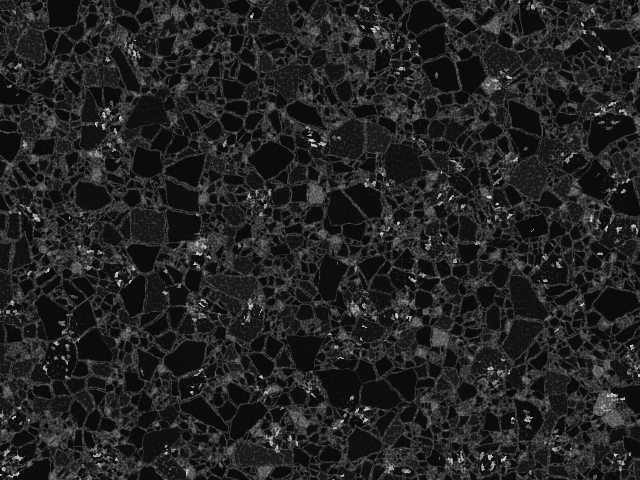
A WebGL 1 fragment shader for this texture:

```glsl
precision highp float;
// Polished dark composite stone: angular black grains of four sizes in a grey binder.
// Each size is a Voronoi layer whose chosen cells are inset to leave a binder rim;
// larger grains cover smaller ones, and pale mineral flecks gather in loose clusters.
uniform vec2 u_resolution;

const vec3 BINDER = vec3(0.230, 0.235, 0.242);
const vec3 BLACK_GRAIN = vec3(0.036, 0.042, 0.043);
const vec3 GREY_GRAIN = vec3(0.095, 0.100, 0.102);
const vec3 PALE_CHIP = vec3(0.370, 0.375, 0.380);
const vec3 FLECK = vec3(0.720, 0.730, 0.730);
const float EDGE = 0.0017; // half width of soft edges, in canvas heights

float hash(vec2 p, float seed) {
  vec3 q = fract(vec3(p.xyx) * vec3(0.1031, 0.1030, 0.0973) + seed * 0.137);
  q += dot(q, q.yzx + 33.33);
  return fract((q.x + q.y) * q.z);
}

vec2 seedPoint(vec2 cell) {
  return vec2(hash(cell, 1.0), hash(cell, 2.0)) * 0.92 + 0.04;
}

// Nearest seed: cell index in xy, vector to its seed in zw.
vec4 nearestCell(vec2 p) {
  vec2 base = floor(p);
  vec4 best = vec4(base, 8.0, 8.0);
  for (int y = -1; y <= 1; y++) {
    for (int x = -1; x <= 1; x++) {
      vec2 cell = base + vec2(float(x), float(y));
      vec2 toSeed = cell + seedPoint(cell) - p;
      if (dot(toSeed, toSeed) < dot(best.zw, best.zw)) best = vec4(cell, toSeed);
    }
  }
  return best;
}

// Distance from p to the border of the Voronoi cell that holds it.
float borderDistance(vec2 p, vec4 home) {
  float border = 8.0;
  for (int y = -2; y <= 2; y++) {
    for (int x = -2; x <= 2; x++) {
      vec2 cell = home.xy + vec2(float(x), float(y));
      vec2 toSeed = cell + seedPoint(cell) - p;
      vec2 apart = toSeed - home.zw;
      if (dot(apart, apart) > 0.00001)
        border = min(border, dot(0.5 * (toSeed + home.zw), normalize(apart)));
    }
  }
  return border;
}

// Layered sines that bend the grain outlines.
vec2 warp(vec2 p) {
  vec2 broad = sin(p.yx * vec2(31.0, 27.0) + 2.0 * sin(p * 19.0));
  vec2 fine = sin(p.yx * vec2(173.0, 191.0) + 2.0 * sin(p * 127.0));
  return p + 0.006 * broad + 0.0011 * fine;
}

// Paints one size of grain, each with its binder rim, over the colour below.
vec3 addGrains(vec3 below, vec3 binder, vec2 p, float scale, float share,
               float rim, float paleShare, float mottle) {
  vec2 q = p * scale + scale;
  vec4 home = nearestCell(q);
  float present = step(hash(home.xy, 3.0), share);
  float border = borderDistance(q, home);
  float soft = EDGE * scale;
  float inset = rim * mix(0.6, 1.5, hash(home.xy, 4.0));

  float tone = hash(home.xy, 5.0);
  vec3 grain = mix(BLACK_GRAIN, GREY_GRAIN, tone * tone * tone);
  float speckled = smoothstep(0.55, 0.95, tone);
  grain += max(mottle, 0.0) * mix(0.04, 0.32, speckled);
  float pale = step(hash(home.xy, 6.0), paleShare);
  grain = mix(grain, PALE_CHIP + 0.25 * mottle, pale);

  vec3 colour = mix(below, binder, present * smoothstep(0.0, soft, border));
  return mix(colour, grain, present * smoothstep(inset - soft, inset + soft, border));
}

// Paints sharp pale flecks, dense inside clusters and rare elsewhere.
vec3 addFlecks(vec3 below, vec2 p, float mottle) {
  vec4 patchCell = nearestCell(p * 10.0 + 40.0);
  float chosen = step(0.66, hash(patchCell.xy, 7.0));
  float cluster = chosen * smoothstep(0.46, 0.08, length(patchCell.zw));
  vec3 colour = below + cluster * 0.28 * max(mottle, 0.0);

  float angle = 6.28 * hash(patchCell.xy, 8.0);
  vec2 along = vec2(cos(angle), sin(angle));
  vec2 q = vec2(dot(p, along) * 62.0, dot(p, vec2(-along.y, along.x)) * 105.0) + 200.0;
  vec4 home = nearestCell(q);
  float lit = step(hash(home.xy, 9.0), 0.004 + 0.34 * cluster);
  float body = smoothstep(0.52, 0.24, length(home.zw) - 0.35 * mottle);
  float strength = mix(0.3, 1.0, hash(home.xy, 10.0));
  return mix(colour, FLECK + 0.4 * mottle, lit * body * strength);
}

void main() {
  vec2 p = gl_FragCoord.xy / u_resolution.y;
  vec2 bent = warp(p);
  float mottle = length(nearestCell(p * 185.0).zw) - 0.44;
  vec3 binder = BINDER + 0.27 * mottle;

  // Fine to coarse, so that big grains lie on top.
  vec3 colour = addGrains(binder, binder, bent, 96.0, 0.56, 0.13, 0.22, mottle);
  colour = addGrains(colour, binder, bent, 51.0, 0.60, 0.11, 0.09, mottle);
  colour = addGrains(colour, binder, bent, 28.0, 0.43, 0.08, 0.02, mottle);
  colour = addGrains(colour, binder, bent, 15.5, 0.29, 0.05, 0.0, mottle);
  colour = addFlecks(colour, bent, mottle);
  gl_FragColor = vec4(clamp(colour, 0.0, 1.0), 1.0);
}
```
